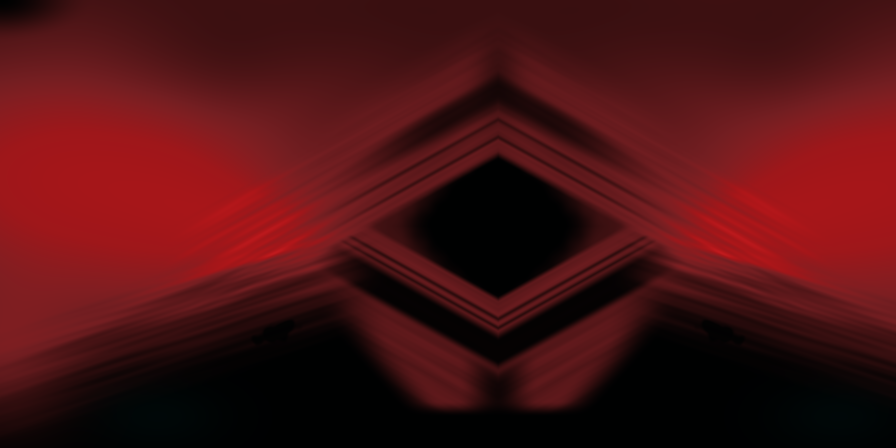
Give the GLSL for this background, as a WebGL 2 fragment shader.

```glsl
#version 300 es
precision highp float;
// Mirrored red light beams folding around a black diamond, over a dark ground.
uniform vec2 u_resolution;
out vec4 fragColor;

vec2 hashGradient(vec2 cell) {
  float angle = 6.2832 * fract(sin(dot(cell, vec2(127.1, 311.7))) * 43758.5);
  return vec2(cos(angle), sin(angle));
}

float gradientNoise(vec2 p) {
  vec2 i = floor(p), f = fract(p);
  vec2 u = f * f * f * (f * (f * 6.0 - 15.0) + 10.0);
  vec2 e = vec2(0.0, 1.0);
  float low = mix(dot(hashGradient(i), f), dot(hashGradient(i + e.yx), f - e.yx), u.x);
  float high = mix(dot(hashGradient(i + e), f - e), dot(hashGradient(i + 1.0), f - 1.0), u.x);
  return mix(low, high, u.y);
}

// Fine streaks running along lines where 'across' is constant
float streaks(float across, float along) {
  return gradientNoise(vec2(across * 36.0, along * 2.5))
       + 0.6 * gradientNoise(vec2(across * 85.0 + 9.0, along * 4.0));
}

float glow(vec2 p, vec2 center, vec2 radius) {
  vec2 q = (p - center) / radius;
  return exp(-dot(q, q));
}

float band(float low, float high, float soft, float x) {
  return smoothstep(low - soft, low + soft, x) * (1.0 - smoothstep(high - soft, high + soft, x));
}

// Red level to colour: muted in the middle, saturated when bright
vec3 redRamp(float level) {
  float green = 0.25 * level - 0.09 * smoothstep(0.44, 0.7, level);
  return vec3(level, green + 0.004, green + 0.005 + 0.012 * smoothstep(0.1, 0.5, level));
}

void main() {
  vec2 p = gl_FragCoord.xy / u_resolution.y;
  float d = abs(p.x - 1.112), y = p.y;
  vec2 m = vec2(d, y);

  // Slanted coordinates: roof, valley, and the shallow wings
  float roof = y + 0.555 * d;
  float valley = y - 0.56 * d;
  float wing = y + 0.32 * d;

  // Wide haze with bright cores at the sides and at the crossing
  float level = 0.28 + 0.40 * glow(m, vec2(0.9, 0.585), vec2(0.46, 0.30));
  level += 0.22 * glow(vec2(d, y - 0.25 * (d - 0.52)), vec2(0.53, 0.48), vec2(0.24, 0.11));
  level += 0.05 * gradientNoise(m * vec2(3.0, 4.0) + 3.0);
  level *= mix(1.0, 0.8, smoothstep(0.75, 1.0, y));
  level *= 1.0 - 0.25 * glow(m, vec2(0.60, 0.88), vec2(0.2, 0.13));
  level -= 0.7 * max(level - 0.62, 0.0);

  // Streaked beams and the lower edge of the wings
  float wingStreak = streaks(wing, d);
  float beams = band(0.64, 0.88, 0.06, roof) * band(0.15, 0.66, 0.12, d);
  level *= 1.0 + 0.22 * beams * streaks(roof, d);
  level *= 1.0 + 0.40 * wingStreak * band(0.4, 0.6, 0.06, wing) * (1.0 - smoothstep(0.8, 1.1, d));
  level *= smoothstep(0.34, 0.62, wing + 0.035 * wingStreak);
  level += 0.15 * glow(p, vec2(0.02, 0.17), vec2(0.14, 0.14));

  // Roof: a red sheet, a dark fold, then thin ribs
  float sheet = 0.38 + 0.07 * streaks(roof, d) + 0.2 * smoothstep(0.12, 0.5, d);
  sheet *= 1.0 - 0.68 * band(0.765, 0.830, 0.022, roof) * (1.0 - smoothstep(0.1, 0.42, d));
  sheet *= 1.0 - 0.45 * band(0.729, 0.737, 0.006, roof) * (1.0 - smoothstep(0.25, 0.5, d));
  sheet *= 1.0 - 0.6 * band(0.691, 0.697, 0.006, roof) * (1.0 - smoothstep(0.2, 0.45, d));
  sheet *= 1.0 - 0.4 * glow(m, vec2(0.0, 0.86), vec2(0.05, 0.14));
  float roofMask = smoothstep(0.652, 0.670, roof) * (1.0 - smoothstep(0.85, 0.99, roof));
  level = mix(level, sheet, roofMask * (1.0 - smoothstep(0.15, 0.52, d)));

  // Valley: ribs, a black fold, then a red foot cut flat at the base
  float fold = 0.37 + 0.08 * streaks(valley, d);
  fold *= 1.0 - 0.7 * band(0.284, 0.291, 0.006, valley);
  fold *= 1.0 - 0.6 * band(0.264, 0.271, 0.005, valley);
  fold *= 1.0 - 0.95 * band(0.180, 0.252, 0.014, valley);
  float notch = (1.0 - smoothstep(0.0, 0.09, d)) * (1.0 - smoothstep(0.14, 0.19, valley));
  fold *= 1.0 - 0.8 * notch;
  fold *= mix(0.9, 1.0, smoothstep(0.15, 0.2, valley));
  float foot = smoothstep(-0.15, -0.03, y - 1.1 * d) * smoothstep(0.07, 0.105, y);
  float below = 1.0 - smoothstep(0.645, 0.665, roof);
  level = mix(level, fold, below * foot * (1.0 - smoothstep(0.24, 0.44, d)));

  // Diamond: a dim red rim around a black heart
  float inside = below * smoothstep(0.324, 0.340, valley);
  float heart = length(vec2(d, (y - 0.495) * 1.1)) * 0.5 + (d + abs(y - 0.495)) * 0.5;
  float rim = 0.24 * smoothstep(0.15, 0.25, heart + 0.01 * gradientNoise(m * 30.0));
  level = mix(level, rim, inside * (1.0 - smoothstep(0.24, 0.34, d)));

  // Dark smudges on the wings and the shaded far corner
  vec2 smudge = vec2(d - 0.495, y - 0.258 + 0.3 * (d - 0.495));
  float smudgeSize = length(smudge / vec2(0.05, 0.022)) + 0.6 * gradientNoise(m * 45.0);
  level *= 1.0 - 0.85 * (1.0 - smoothstep(0.7, 1.2, smudgeSize));
  level *= smoothstep(0.0, 0.17, length((p - vec2(0.0, 1.0)) * vec2(0.8, 1.8)));

  vec3 color = redRamp(max(level, 0.0));
  color += vec3(0.0, 0.025, 0.025) * glow(m, vec2(0.76, 0.07), vec2(0.14, 0.07));
  fragColor = vec4(color, 1.0);
}
```
